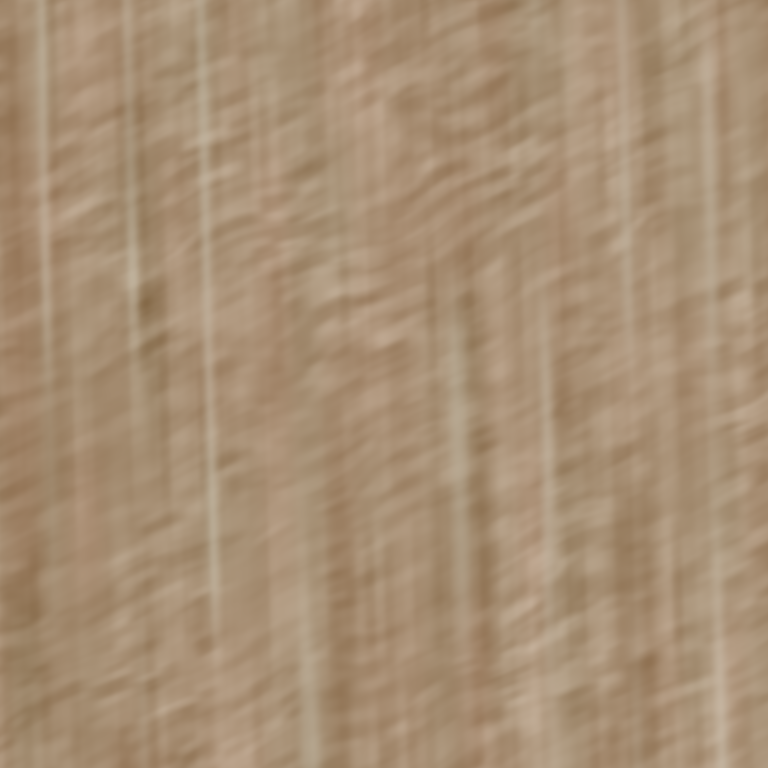
Reproduce this texture procedurally as a three.js fragment shader.

```glsl
// Soft, pale wood veneer: near-vertical grain bands and a few long pale streaks,
// crossed by short slanting fibre ripples. Layers of stretched value noise
// are summed into one tone, which then shades a warm beige.

#define BASE_COLOR vec3(0.660, 0.564, 0.459)
#define TONE_RANGE vec3(0.034, 0.040, 0.046)
#define STREAK_TINT vec3(-0.010, 0.004, 0.008)
#define HUE_DRIFT vec3(0.009, -0.004, -0.002)
#define STREAK_COUNT 8
#define STREAK_WIDTH 0.011
#define STREAK_GAIN 1.6
#define GRAIN_LEAN 0.022
#define GRAIN_GAIN 0.9
#define RIPPLE_ANGLE 0.46
#define RIPPLE_GAIN 1.35

varying vec2 vUv;

float hash(vec2 p) {
  return fract(sin(dot(p, vec2(127.1, 311.7))) * 43758.5453);
}

// Smooth value noise from -1 to 1
float noise(vec2 p) {
  vec2 cell = floor(p);
  vec2 f = fract(p);
  f = f * f * f * (f * (f * 6.0 - 15.0) + 10.0);
  float low = mix(hash(cell), hash(cell + vec2(1.0, 0.0)), f.x);
  float high = mix(hash(cell + vec2(0.0, 1.0)), hash(cell + vec2(1.0, 1.0)), f.x);
  return 2.0 * mix(low, high, f.y) - 1.0;
}

// Vertical bands at three widths
float grainBands(vec2 p) {
  float broad = noise(p * vec2(15.0, 1.8) + 3.7);
  float middle = noise(p * vec2(38.0, 3.2) + 21.3);
  float fine = noise(p * vec2(80.0, 5.0) + 47.9);
  return 0.8 * broad + middle + 0.65 * fine;
}

// Short fibres climbing to the right, bent by a slow warp
float fibreRipples(vec2 p) {
  vec2 bent = p + 0.010 * vec2(noise(p * 9.0 + 5.1), noise(p * 9.0 + 31.4));
  float c = cos(RIPPLE_ANGLE);
  float s = sin(RIPPLE_ANGLE);
  vec2 q = vec2(c * bent.x + s * bent.y, c * bent.y - s * bent.x);
  float coarse = noise(q * vec2(19.0, 58.0) + 11.6);
  float fine = noise(q * vec2(34.0, 96.0) + 63.2);
  float strength = 0.85 + 0.45 * noise(p * vec2(14.0, 6.0) + 77.5);
  return strength * (coarse + 0.5 * fine);
}

// Long pale streaks (x) and the darker line along their right side (y)
vec2 paleStreaks(vec2 p) {
  vec2 sum = vec2(0.0);
  for (int i = 0; i < STREAK_COUNT; i++) {
    float id = float(i);
    float jitter = hash(vec2(id, 4.3));
    float center = (id + 0.15 + 0.7 * jitter) / float(STREAK_COUNT);
    center += 0.003 * noise(vec2(id * 7.3, p.y * 4.0));
    float width = STREAK_WIDTH * mix(0.6, 1.35, hash(vec2(id, 9.8)));
    float fade = smoothstep(-0.6, 0.4, noise(vec2(id * 5.7 + 2.5, p.y * 2.6 + id)));
    float d = (p.x - center) / width;
    sum += fade * vec2(exp(-d * d), exp(-(d - 2.1) * (d - 2.1)));
  }
  return sum;
}

void main() {
  vec2 grainPos = vUv + vec2(GRAIN_LEAN * (vUv.y - 0.5), 0.0);
  vec2 streak = paleStreaks(grainPos);

  // Ripples are fainter where a streak covers them
  float tone = GRAIN_GAIN * grainBands(grainPos);
  tone += RIPPLE_GAIN * fibreRipples(vUv) * (1.0 - 0.5 * min(streak.x, 1.0));
  tone += STREAK_GAIN * (streak.x - 0.4 * streak.y) - 0.12;

  // Slow pink and green drift along the grain
  float hue = noise(grainPos * vec2(24.0, 5.0) + 90.4);
  vec3 color = BASE_COLOR + TONE_RANGE * tone;
  color += STREAK_TINT * streak.x + HUE_DRIFT * hue;
  gl_FragColor = vec4(color, 1.0);
}
```
